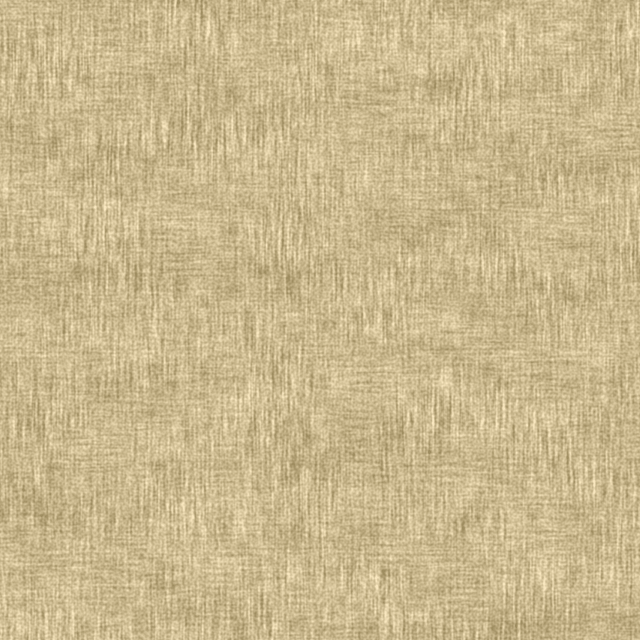
A WebGL 1 fragment shader for this texture:

```glsl
precision highp float;
// Straw-coloured linen: uneven upright warp threads crossed by fainter weft.
// Stretched gradient noise makes threads, slubs and worn patches; jittered
// waves keep the weave regular, and fine grain roughens the fibres.

uniform vec2 u_resolution;

#define THREADS 158.0        // threads across the canvas
#define WARP_AMOUNT 0.50     // long upright streaks
#define FIBRE_AMOUNT 0.40    // short upright streaks
#define WEFT_AMOUNT 0.33     // level streaks
#define WEAVE_AMOUNT 0.30    // regular thread ribs
#define PATCH_AMOUNT 0.30    // broad worn areas
#define GRAIN_AMOUNT 0.56    // speckle of the fibres
#define CONTRAST 0.275
#define MIDTONE 0.45
#define SHADOW_COLOR vec3(0.69, 0.62, 0.45)
#define LIGHT_COLOR vec3(0.92, 0.85, 0.69)

const float TAU = 6.28319;

float hash(vec2 cell) {
  vec3 p = fract(cell.xyx * 0.1031);
  p += dot(p, p.yzx + 33.33);
  return fract((p.x + p.y) * p.z);
}

float cornerSlope(vec2 cell, vec2 offset) {
  float angle = TAU * hash(cell);
  return dot(vec2(cos(angle), sin(angle)), offset);
}

// Gradient noise scaled to a spread of about one.
float noise(vec2 p) {
  vec2 cell = floor(p);
  vec2 f = p - cell;
  vec2 blend = f * f * f * (f * (f * 6.0 - 15.0) + 10.0);
  vec2 right = vec2(1.0, 0.0);
  vec2 up = vec2(0.0, 1.0);
  float low = mix(cornerSlope(cell, f),
                  cornerSlope(cell + right, f - right), blend.x);
  float high = mix(cornerSlope(cell + up, f - up),
                   cornerSlope(cell + 1.0, f - 1.0), blend.x);
  return 4.0 * mix(low, high, blend.y);
}

// Regular ribs whose spacing drifts along and across the cloth.
float ribs(float across, float along, float seed) {
  float drift = 0.35 * noise(vec2(across * 45.0, along * 9.0) + seed);
  return sin(TAU * (across * THREADS + drift));
}

void main() {
  vec2 uv = gl_FragCoord.xy / min(u_resolution.x, u_resolution.y);

  // Broad worn areas, wider than tall, with smaller blotches inside.
  float patches = 0.7 * noise(uv * vec2(4.0, 11.0) + 17.3)
                + 0.6 * noise(uv * vec2(15.0, 24.0) + 41.7)
                + 0.4 * noise(uv * vec2(38.0, 46.0) + 63.1);

  // Each thread direction comes forward in some places and fades in others.
  float balance = clamp(0.3 * noise(uv * vec2(7.0, 9.0) + 88.4), -0.5, 0.5);
  float warp = WARP_AMOUNT * noise(uv * vec2(191.0, 13.0) + 5.2)
             + FIBRE_AMOUNT * noise(uv * vec2(213.0, 47.0) + 29.6)
             + WEAVE_AMOUNT * ribs(uv.x, uv.y, 11.9);
  float weft = WEFT_AMOUNT * noise(uv * vec2(21.0, 193.0) + 73.8)
             + 0.5 * WEAVE_AMOUNT * ribs(uv.y, uv.x, 54.2);

  // Turned speckle, so that its cells do not line up with the threads.
  vec2 turned = mat2(0.81, 0.59, -0.59, 0.81) * uv;
  float grain = noise(turned * 227.0 + 137.5);

  float cloth = warp * (1.0 + balance) + weft * (1.0 - balance)
              + PATCH_AMOUNT * patches + GRAIN_AMOUNT * grain;
  float tone = clamp(MIDTONE + CONTRAST * cloth, -0.3, 1.25);
  gl_FragColor = vec4(mix(SHADOW_COLOR, LIGHT_COLOR, tone), 1.0);
}
```
